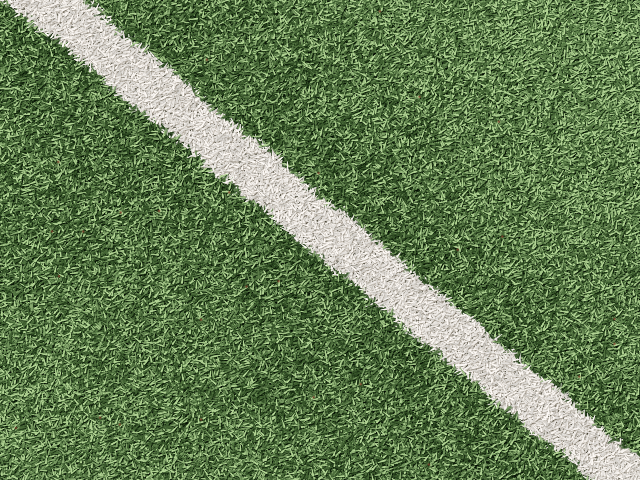
This texture is drawn by a Shadertoy shader. Its source:

```glsl
// Sunlit artificial turf crossed by a ragged diagonal white line.

// Line, in canvas heights
const float LINE_TOP = 1.075;       // centre height at the left side
const float LINE_SLOPE = -0.8205;
const float LINE_HALF = 0.0535;     // half width at the left side
const float LINE_NARROWING = 0.0025;
const float EDGE_JITTER = 0.010;

// Blades
const int LAYERS = 7;
const float CELL = 0.0098;
const float HALF_LENGTH = 0.0086;
const float HALF_WIDTH = 0.0020;
const float LEAN = 1.9;
const float LEAN_SPREAD = 3.6;
const vec2 SHADOW_SHIFT = vec2(0.0012, -0.0016);
const vec3 GRASS_SHADOW = vec3(0.52, 0.62, 0.49);
const vec3 PAINT_SHADOW = vec3(0.87, 0.86, 0.84);
const float TONE_BASE = 0.06;
const float TONE_SPREAD = 1.08;
const float TONE_PER_LAYER = 0.026;

// Colours
const vec3 DEEP = vec3(0.09, 0.19, 0.07);
const vec3 SHADE = vec3(0.24, 0.36, 0.18);
const vec3 LEAF = vec3(0.40, 0.53, 0.32);
const vec3 SUNLIT = vec3(0.63, 0.76, 0.52);
const vec3 PAINT_DARK = vec3(0.80, 0.79, 0.77);
const vec3 PAINT_LIGHT = vec3(1.0, 0.985, 0.97);
const vec3 PAINT_GAP = vec3(0.55, 0.55, 0.50);
const vec3 CRUMB = vec3(0.52, 0.25, 0.17);

vec4 hash4(vec3 p) {
    vec4 q = fract(p.xyzx * vec4(0.1031, 0.1030, 0.0973, 0.1099));
    q += dot(q, q.wzxy + 33.33);
    return fract((q.xxyz + q.yzzw) * q.zywx);
}

// Signed distance to the painted strip, negative inside
float lineDistance(vec2 p) {
    float across = (p.y - LINE_TOP - LINE_SLOPE * p.x) / length(vec2(1.0, LINE_SLOPE));
    float wobble = 0.0025 * sin(p.x * 31.0) + 0.0018 * sin(p.x * 73.0 + 1.7);
    return abs(across + wobble) - LINE_HALF + LINE_NARROWING * p.x;
}

// Broad light: pale upper right and lower left, dim beside the line
float broadLight(vec2 p) {
    float upperRight = smoothstep(1.2, 2.2, p.x + p.y);
    float lowerLeft = smoothstep(0.95, 0.1, p.x + p.y);
    float dim = exp(-9.0 * max(lineDistance(p), 0.0));
    float patches = sin(p.x * 17.0 + 2.0 * sin(p.y * 11.0)) * sin(p.y * 19.0 + p.x * 7.0);
    return 0.22 * upperRight + 0.10 * lowerLeft - 0.08 * dim + 0.03 * patches;
}

vec3 grassRamp(float t) {
    vec3 c = mix(DEEP, SHADE, clamp(t * 3.0, 0.0, 1.0));
    c = mix(c, LEAF, clamp(t * 3.0 - 1.0, 0.0, 1.0));
    return mix(c, SUNLIT, clamp(t * 3.0 - 2.0, 0.0, 1.3));
}

// Distance to a blade that tapers from root to tip
float bladeDistance(vec2 q, vec2 dir, float halfLength) {
    float along = clamp(dot(q, dir), -halfLength, halfLength);
    float taper = mix(1.0, 0.35, 0.5 + 0.5 * along / halfLength);
    return length(q - dir * along) - HALF_WIDTH * taper;
}

// Paints one layer of scattered blades over the colour below
vec3 bladeLayer(vec3 col, vec2 p, float layer, float light, float px) {
    vec2 g = p / CELL + layer * vec2(7.37, 3.71) + 20.0;
    vec2 home = floor(g);
    for (int j = -1; j <= 1; j++) {
        for (int i = -1; i <= 1; i++) {
            vec2 cell = home + vec2(i, j);
            vec4 h = hash4(vec3(cell, layer * 17.0 + 3.0));
            vec2 q = (g - cell - h.xy) * CELL;
            float angle = LEAN + (h.z - 0.5) * LEAN_SPREAD;
            vec2 dir = vec2(cos(angle), sin(angle));
            float halfLength = HALF_LENGTH * mix(0.55, 1.0, fract(h.w * 7.3));
            vec2 root = p - q - dir * halfLength;
            bool painted = lineDistance(root) + (fract(h.z * 13.7) - 0.5) * EDGE_JITTER < 0.0;

            float tone = TONE_BASE + TONE_SPREAD * h.w + TONE_PER_LAYER * layer + light;
            vec3 blade = painted ? mix(PAINT_DARK, PAINT_LIGHT, sqrt(h.w)) : grassRamp(tone);
            float shadow = smoothstep(0.0020, -0.001, bladeDistance(q - SHADOW_SHIFT, dir, halfLength));
            col *= mix(vec3(1.0), painted ? PAINT_SHADOW : GRASS_SHADOW, shadow);
            float cover = smoothstep(0.5 * px, -0.5 * px, bladeDistance(q, dir, halfLength));
            col = mix(col, blade, cover);
        }
    }
    return col;
}

// Sparse reddish crumbs lying on the grass
vec3 crumbs(vec3 col, vec2 p, float px) {
    vec2 g = p * 13.0;
    vec4 h = hash4(vec3(floor(g), 91.0));
    float d = length(fract(g) - 0.2 - 0.6 * h.xy) / 13.0 - 0.0022;
    float show = step(0.86, h.z) * step(0.0, lineDistance(p));
    return mix(col, CRUMB, 0.8 * show * smoothstep(px, -px, d));
}

void mainImage(out vec4 fragColor, in vec2 fragCoord) {
    vec2 p = fragCoord / iResolution.y;
    float px = 1.0 / iResolution.y;
    float light = broadLight(p);
    vec3 col = mix(PAINT_GAP, DEEP, smoothstep(-0.004, 0.004, lineDistance(p)));
    for (int k = 0; k < LAYERS; k++) {
        col = bladeLayer(col, p, float(k), light, px);
    }
    fragColor = vec4(crumbs(col, p, px), 1.0);
}
```
